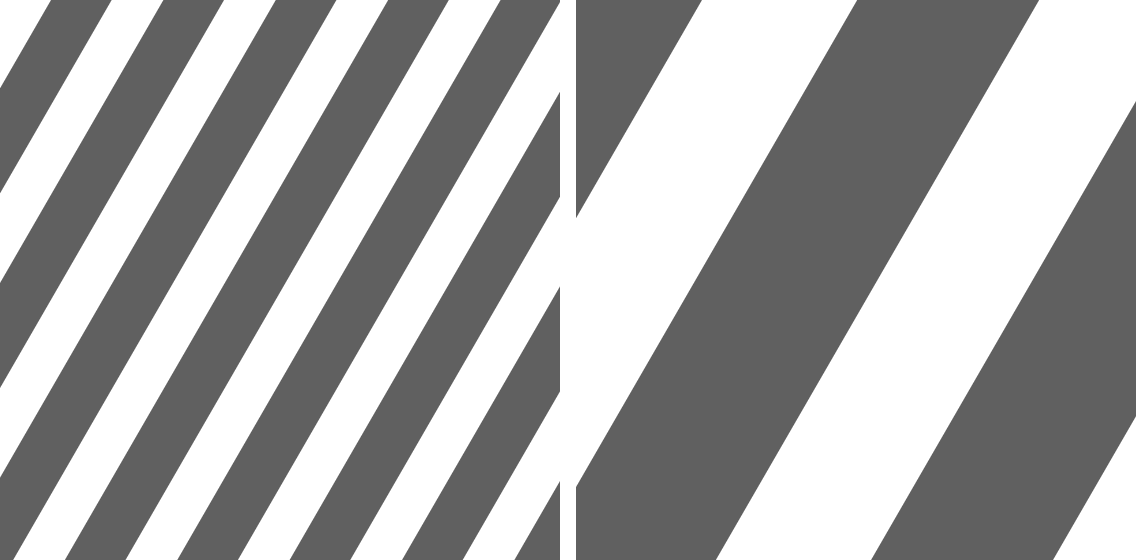
Left: the whole. Right: its middle third, enlarged.
Give the GLSL for this pattern, as a three.js fragment shader.

```glsl
#define STRIPE_ANGLE radians(60.0)
#define STRIPE_PERIOD 0.1738
#define STRIPE_WIDTH 0.0938
#define STRIPE_ANCHOR vec2(0.0911, 1.0)
#define STRIPE_COLOR vec3(0.376)
#define GROUND_COLOR vec3(1.0)

varying vec2 vUv;

// Signed distance to the nearest stripe edge, negative inside the stripe
float stripeDistance(float across) {
  float fromCenter = across - 0.5 * STRIPE_WIDTH;
  float repeated = mod(fromCenter + 0.5 * STRIPE_PERIOD, STRIPE_PERIOD) - 0.5 * STRIPE_PERIOD;
  return abs(repeated) - 0.5 * STRIPE_WIDTH;
}

void main() {
  // Coordinate perpendicular to the stripes
  vec2 normal = vec2(sin(STRIPE_ANGLE), -cos(STRIPE_ANGLE));
  float across = dot(vUv - STRIPE_ANCHOR, normal);

  // Edge smoothing over one pixel
  float pixel = length(vec2(dFdx(across), dFdy(across)));
  float coverage = clamp(0.5 - stripeDistance(across) / pixel, 0.0, 1.0);

  gl_FragColor = vec4(mix(GROUND_COLOR, STRIPE_COLOR, coverage), 1.0);
}
```
